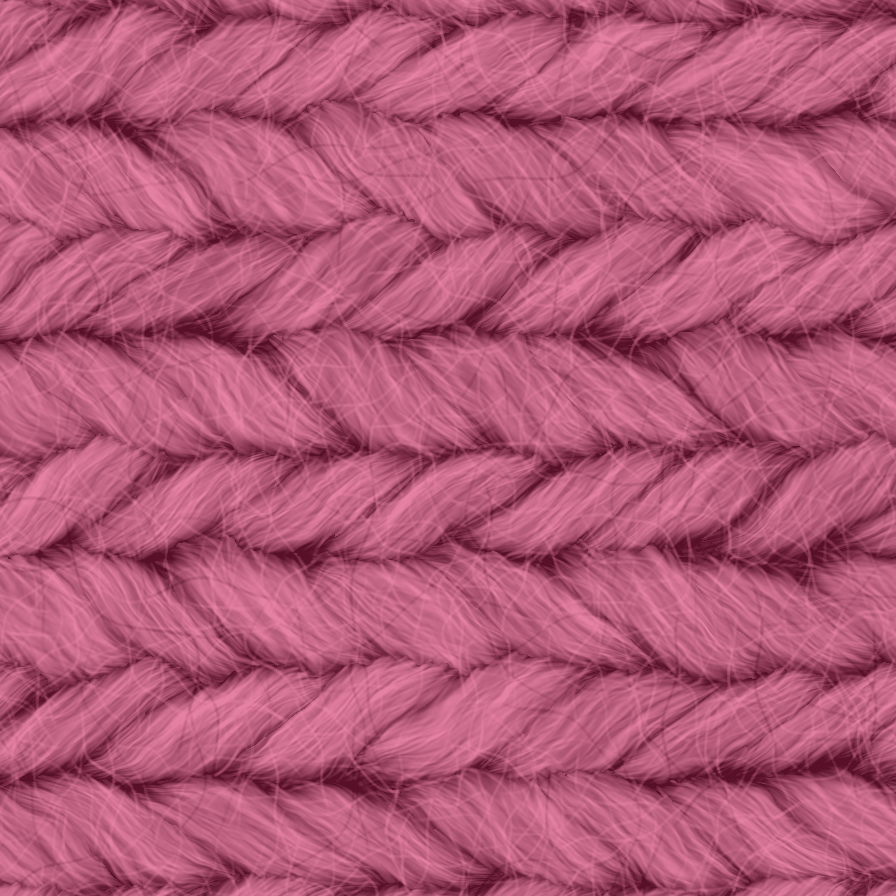
This texture is drawn by a Shadertoy shader. Its source:

```glsl
// Fuzzy pink knitted wool: rows of slanted yarn loops, alternating in direction, under stray hairs.

float hash(vec2 p) {
    vec3 q = fract(p.xyx * 0.1031);
    q += dot(q, q.yzx + 33.33);
    return fract((q.x + q.y) * q.z);
}

float noise(vec2 p) {
    vec2 i = floor(p), f = fract(p);
    f = f * f * (3.0 - 2.0 * f);
    return mix(mix(hash(i), hash(i + vec2(1, 0)), f.x),
               mix(hash(i + vec2(0, 1)), hash(i + vec2(1, 1)), f.x), f.y);
}

vec2 rotate(vec2 p, float a) {
    float c = cos(a), s = sin(a);
    return vec2(c * p.x + s * p.y, c * p.y - s * p.x);
}

// Coverage of curved hairs, one per grid cell
float hairs(vec2 p, float scale, float seed) {
    vec2 g = p * scale, cell = floor(g);
    float width = 0.0021 * scale, soft = scale / iResolution.y, cover = 0.0;
    for (int y = -1; y <= 1; y++)
    for (int x = -1; x <= 1; x++) {
        vec2 c = cell + vec2(x, y), id = c + seed * 17.3;
        vec2 root = c + vec2(hash(id + 3.1), hash(id + 7.7));
        float r = hash(id + 11.9);
        vec2 q = rotate(g - root, 6.2832 * hash(id));
        float bend = 1.5 * r - 0.65, reach = mix(0.55, 0.85, hash(id + 19.3));
        float d = abs(q.y - bend * q.x * q.x - 0.04 * sin(7.0 * q.x + 6.0 * r));
        d /= sqrt(1.0 + 4.0 * bend * bend * q.x * q.x);
        float strand = 1.0 - smoothstep(0.3 * width, width + 0.6 * soft, d);
        strand *= 1.0 - smoothstep(0.7 * reach, reach, abs(q.x));
        cover = max(cover, strand * mix(0.4, 1.0, hash(id + 23.7)));
    }
    return cover;
}

void mainImage(out vec4 fragColor, in vec2 fragCoord) {
    vec2 uv = fragCoord / iResolution.xy;

    // Uneven outlines
    vec2 p = uv + 0.018 * (vec2(noise(uv * 12.0), noise(uv * 12.0 + 40.0)) - 0.5);
    p += 0.003 * (vec2(noise(uv * 60.0), noise(uv * 60.0 + 90.0)) - 0.5);

    // Highest loop at this point, and the runner-up for the crease between them
    float rowPos = (0.928 - p.y) / 0.1218;
    float top = -2.0, second = -2.0, topDir = 1.0;
    vec2 local = vec2(0), topId = vec2(0);
    for (int j = -1; j <= 1; j++) {
        float row = round(rowPos) + float(j);
        float dir = mod(row, 2.0) < 0.5 ? 1.0 : -1.0;
        float shift = 0.65 + 0.3 * (hash(vec2(row, 5.0)) - 0.5) + (dir < 0.0 ? 0.35 : 0.0);
        float column = round(p.x * 7.0 - shift);
        for (int i = -1; i <= 1; i++) {
            vec2 id = vec2(column + float(i), row);
            float r = hash(id + 31.0), s = hash(id + 57.0);
            vec2 center = vec2((id.x + shift + 0.24 * (r - 0.5)) / 7.0,
                               0.928 - 0.1218 * row + 0.014 * (s - 0.5));
            vec2 q = (p - center) * vec2(1.0, dir);
            q = rotate(q, 0.49 + 0.2 * (s - 0.5));
            q /= vec2(0.126, (dir > 0.0 ? 0.041 : 0.046) * mix(0.9, 1.12, r));
            q.y += 0.28 * q.x * q.x * q.x;
            // Fibres fray the rim
            float fray = noise(vec2(9.0 * (q.y - 1.3 * q.x), 2.0 * q.x) + id * 5.7) - 0.5;
            float h = 1.0 - dot(q, q) + 0.14 * (r - 0.5) + 0.5 * fray * dot(q, q);
            if (h > top) {
                second = top;
                top = h; local = q; topId = id; topDir = dir;
            } else {
                second = max(second, h);
            }
        }
    }

    // Rounded body with dark creases
    float tone = 0.04 + 0.82 * smoothstep(-0.45, 0.6, top);
    tone *= mix(topDir > 0.0 ? 0.62 : 0.8, 1.0, smoothstep(0.0, 0.4, top - second));
    tone += 0.06 * local.y * topDir * step(0.0, top);

    // Deep gaps under every second row
    float gap = (mod(rowPos + 0.5, 2.0) - 1.0) / 0.14;
    tone -= 0.34 * exp(-gap * gap) * noise(uv * vec2(14.0, 20.0));

    // Twisted fibres that follow the loop, in a coarse, a fine and a crossing layer
    float twist = mix(0.6, 1.3, hash(topId + 83.0));
    float across = local.y / sqrt(max(1.25 - local.x * local.x, 0.3)) - twist * local.x;
    across += 0.1 * noise(local * 2.5 + topId * 9.0);
    vec2 fibre = vec2(across, local.x) + topId * 7.3;
    float streak = 0.30 * (noise(fibre * vec2(7.0, 2.0)) - 0.5)
                 + 0.34 * (noise(fibre * vec2(15.0, 2.6) + 50.0) - 0.5);
    fibre.x += 0.7 * local.x;
    streak += 0.22 * (noise(fibre * vec2(19.0, 3.0) + 110.0) - 0.5);
    tone += streak + 0.16 * (noise(uv * 9.0 + 20.0) - 0.5);

    // Shaded hairs below, pale hairs on top
    for (int k = 0; k < 10; k++) {
        float cover = hairs(uv, 5.5 + 1.1 * float(k), float(k) + 1.0);
        tone = k < 3 ? tone - 0.17 * cover : mix(tone, 0.56 + 0.58 * tone, 0.62 * cover);
    }

    // Fine grain, then wine to pink
    tone += 0.05 * (noise(uv * 260.0) - 0.5);
    vec3 wine = vec3(0.38, 0.09, 0.19), pink = vec3(0.83, 0.45, 0.58);
    fragColor = vec4(mix(wine, pink, clamp(tone, -0.08, 1.15)), 1.0);
}
```
